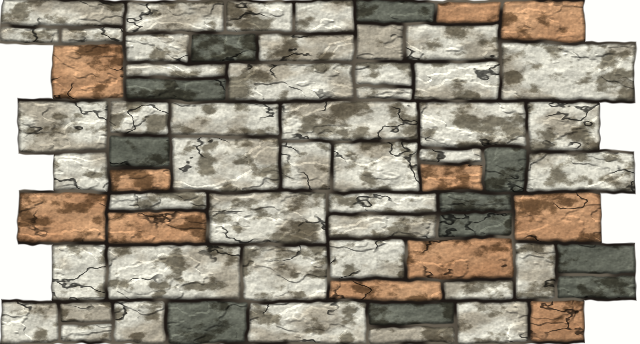
A WebGL 2 fragment shader for this texture:

```glsl
#version 300 es
precision highp float;

uniform vec2 u_resolution;
out vec4 fragColor;

float hash(vec2 p) {
  vec3 h = fract(vec3(p.xyx) * 0.1031);
  h += dot(h, h.yzx + 33.33);
  return fract((h.x + h.y) * h.z);
}

float noise(vec2 p) {
  vec2 i = floor(p), f = fract(p);
  f = f * f * (3.0 - 2.0 * f);
  return mix(mix(hash(i), hash(i + vec2(1, 0)), f.x),
             mix(hash(i + vec2(0, 1)), hash(i + vec2(1, 1)), f.x), f.y);
}

float fbm(vec2 p) {
  float sum = 0.0, amp = 0.52;
  for (int i = 0; i < 5; i++) {
    sum += amp * noise(p);
    p = mat2(1.6, 1.2, -1.2, 1.6) * p + 17.3;
    amp *= 0.5;
  }
  return sum;
}

float box(vec2 p, vec2 lo, vec2 hi, float radius) {
  vec2 d = abs(p - 0.5 * (lo + hi)) - 0.5 * (hi - lo) + radius;
  return length(max(d, 0.0)) + min(max(d.x, d.y), 0.0) - radius;
}

// Courses count downward from the top; their ends are staggered.
float courseEdge(float k) { return k / 7.0 - 0.018 * sin(k * 1.7952); }

float courseLeft(float k) {
  return mod(k, 2.0) > 0.5 ? 0.15 : (abs(k - 3.0) < 2.0 ? 0.05 : 0.0);
}

// Chipped rock surface: rough grain plus broken ledges.
float relief(vec2 p) {
  float ledge = fbm(p * vec2(5.0, 10.0) + 31.0);
  return fbm(p * vec2(17.0, 26.0)) + 0.35 * smoothstep(0.50, 0.53, ledge)
       + 0.25 * smoothstep(0.62, 0.65, ledge);
}

void main() {
  float px = 1.0 / u_resolution.y;
  vec2 q = gl_FragCoord.xy * px;
  q.y = 1.0 - q.y;
  vec2 surface = q;
  q += 0.010 * (vec2(noise(q * 9.0), noise(q * 9.0 + 40.0)) - 0.5);
  q += 0.006 * (vec2(noise(q * 42.0), noise(q * 42.0 + 70.0)) - 0.5);

  // Panel outline and current course
  float panel = 1e3, course = 0.0;
  for (float k = 0.0; k < 7.0; k++) {
    float left = courseLeft(k);
    panel = min(panel, box(q, vec2(left, courseEdge(k) - 0.006),
                           vec2(left + 1.70, courseEdge(k + 1.0) + 0.006), 0.003));
    if (k > 0.0) course += step(courseEdge(k), q.y);
  }

  // End stones keep to one course; the middle spans pairs of courses.
  float pair = floor(course / 2.0);
  float innerL = 0.29 + 0.10 * hash(vec2(pair, 3.0));
  float innerR = 1.44 + 0.11 * hash(vec2(pair, 8.0));
  vec2 lo = vec2(innerL, courseEdge(2.0 * pair));
  vec2 hi = vec2(innerR, courseEdge(min(2.0 * pair + 2.0, 7.0)));
  vec2 seed = vec2(pair * 17.0 + 5.0, 11.0);
  if (q.x < innerL || q.x > innerR) {
    bool atLeft = q.x < innerL;
    lo = vec2(atLeft ? courseLeft(course) : innerR, courseEdge(course));
    hi = vec2(atLeft ? innerL : courseLeft(course) + 1.70, courseEdge(course + 1.0));
    seed = vec2(course * 13.0 + 2.0, atLeft ? 57.0 : 83.0);
  }

  // Split each block into stones
  for (int i = 0; i < 8; i++) {
    vec2 size = hi - lo;
    float r = hash(seed);
    bool upright = size.x > 0.7 || (size.y < 0.17 && size.x > 0.30 + 0.16 * r);
    bool level = size.y > 0.17 || (size.y > 0.10 && hash(seed + 9.0) < 0.30);
    if (!upright && !level) break;
    int axis = upright ? 0 : 1;
    float cut = mix(lo[axis], hi[axis], mix(0.34, 0.66, hash(seed + 4.0)));
    float side = step(cut, q[axis]);
    if (side > 0.5) lo[axis] = cut; else hi[axis] = cut;
    seed = 100.0 * vec2(hash(seed + 21.0 + 7.0 * side), r);
  }
  float edge = box(q, lo + 0.0042, hi - 0.0042, 0.007);

  // Stone colour
  vec2 p = surface + floor(seed) * 0.37;
  float kind = hash(seed + 33.0);
  float tone = fbm(p * vec2(8.0, 13.0) + 5.0);
  vec3 stone = mix(vec3(0.67, 0.64, 0.57), vec3(0.85, 0.84, 0.78), smoothstep(0.33, 0.56, tone));
  if (kind < 0.14) stone = mix(vec3(0.31, 0.32, 0.28), vec3(0.49, 0.50, 0.45), tone);
  else if (kind < 0.27) stone = mix(vec3(0.62, 0.45, 0.32), vec3(0.84, 0.67, 0.51), tone);

  // Stains, cracks and grain
  float stain = smoothstep(0.50, 0.70, fbm(p * vec2(19.0, 30.0) + 60.0));
  stone *= mix(vec3(1.0), vec3(0.57, 0.55, 0.51), stain);
  float vein = abs(fbm(p * vec2(6.0, 11.0) + 90.0) - 0.5);
  float crack = (1.0 - smoothstep(0.003, 0.022, vein)) * smoothstep(0.48, 0.66, noise(p * 11.0));
  stone *= 1.0 - 0.62 * crack;
  stone *= 0.93 + 0.14 * noise(p * 170.0);

  // Light from the upper left, with worn and shaded edges
  float slope = relief(p) - relief(p + vec2(-0.0025, -0.0042));
  stone *= clamp(1.0 + 1.25 * slope, 0.45, 1.22);
  stone *= mix(0.62, 1.0, smoothstep(0.0, 0.010, -edge));
  stone *= 1.0 - 0.25 * (1.0 - smoothstep(0.004, 0.018, hi.y - q.y));
  stone *= 1.0 + 0.10 * (1.0 - smoothstep(0.008, 0.020, q.y - lo.y));

  // Joints and surrounding white
  vec3 joint = mix(vec3(0.12, 0.10, 0.085), vec3(0.40, 0.37, 0.32),
                   smoothstep(0.45, 0.85, noise(surface * 15.0)));
  vec3 color = mix(stone, joint, smoothstep(-px, px, edge));
  color = mix(color, vec3(1.0, 1.0, 0.99), smoothstep(-px, px, panel + 0.003));
  fragColor = vec4(clamp(color, 0.0, 1.0), 1.0);
}
```
